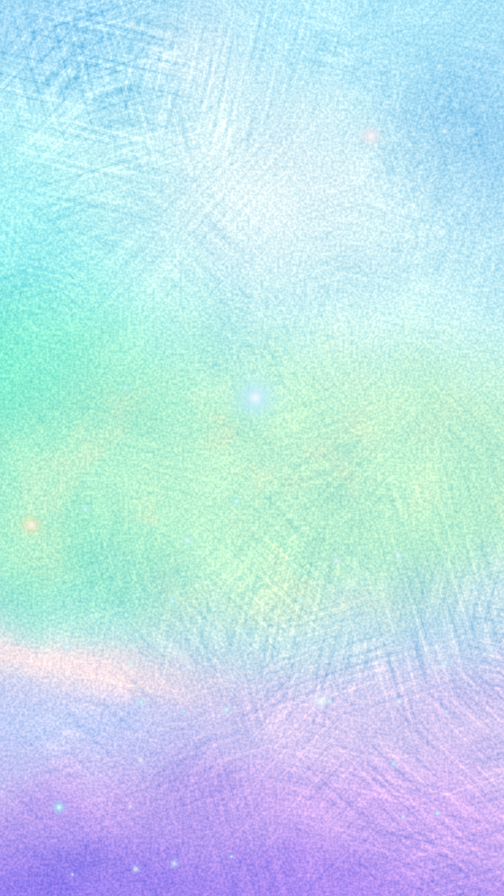
A WebGL 2 fragment shader for this background:

```glsl
#version 300 es
precision highp float;
// Pastel nebula: blue sky over mint and violet clouds, brushed canvas grain and soft stars.

uniform vec2 u_resolution;
out vec4 fragColor;

// Vertical colour ramp, bottom to top
const vec3 VIOLET = vec3(0.68, 0.54, 0.95);
const vec3 ORCHID = vec3(0.79, 0.67, 0.95);
const vec3 LILAC  = vec3(0.84, 0.79, 0.95);
const vec3 MIST   = vec3(0.77, 0.90, 0.92);
const vec3 MINT   = vec3(0.73, 0.94, 0.82);
const vec3 LIME   = vec3(0.76, 0.95, 0.83);
const vec3 ICE    = vec3(0.80, 0.96, 0.96);
const vec3 SKY    = vec3(0.69, 0.91, 0.97);

// Local tints
const vec3 AZURE  = vec3(0.57, 0.80, 0.95);
const vec3 CYAN   = vec3(0.54, 0.92, 0.95);
const vec3 JADE   = vec3(0.43, 0.92, 0.80);
const vec3 PERI   = vec3(0.68, 0.79, 0.96);
const vec3 INDIGO = vec3(0.53, 0.46, 0.93);
const vec3 BLUSH  = vec3(0.96, 0.88, 0.91);
const vec3 PEACH  = vec3(0.90, 0.93, 0.80);
const vec3 PEARL  = vec3(0.88, 0.94, 0.97);

const float WARP = 0.10;          // cloud distortion
const float CLOUD_SHADE = 0.12;   // cloud brightness swing
const float GRAIN = 0.15;         // fine speckle
const float SCRATCH = 0.085;      // brushed lines
const float STAR_CELLS = 17.0;    // star grid rows per height
const float STAR_SHARE = 0.22;    // share of cells with a star

float hash(vec2 p) {
    vec3 q = fract(p.xyx * vec3(0.1031, 0.1030, 0.0973));
    q += dot(q, q.yzx + 33.33);
    return fract((q.x + q.y) * q.z);
}

vec2 gradient(vec2 cell) {
    float a = 6.2832 * hash(cell);
    return vec2(cos(a), sin(a));
}

// Gradient noise, about -0.7 to 0.7
float noise(vec2 p) {
    vec2 i = floor(p), f = p - i;
    vec2 w = f * f * f * (f * (f * 6.0 - 15.0) + 10.0);
    vec2 e = vec2(1.0, 0.0);
    float a = dot(gradient(i), f);
    float b = dot(gradient(i + e), f - e);
    float c = dot(gradient(i + e.yx), f - e.yx);
    float d = dot(gradient(i + 1.0), f - 1.0);
    return mix(mix(a, b, w.x), mix(c, d, w.x), w.y);
}

float fbm(vec2 p) {
    float sum = 0.0, amp = 0.6;
    for (int i = 0; i < 5; i++) {
        sum += amp * noise(p);
        p = mat2(1.6, 1.2, -1.2, 1.6) * p + 7.3;
        amp *= 0.55;
    }
    return sum;
}

float blob(vec2 p, vec2 centre, vec2 radius) {
    vec2 d = (p - centre) / radius;
    return exp(-dot(d, d));
}

vec3 ramp(float y) {
    vec3 c = mix(VIOLET, ORCHID, smoothstep(-0.04, 0.09, y));
    c = mix(c, LILAC, smoothstep(0.08, 0.20, y));
    c = mix(c, MIST, smoothstep(0.20, 0.31, y));
    c = mix(c, MINT, smoothstep(0.29, 0.41, y));
    c = mix(c, LIME, smoothstep(0.42, 0.52, y));
    c = mix(c, ICE, smoothstep(0.51, 0.68, y));
    return mix(c, SKY, smoothstep(0.78, 0.98, y));
}

// Sparse thin strokes, crossed at several angles
float scratches(vec2 p) {
    float sum = 0.0;
    for (int i = 0; i < 6; i++) {
        float k = float(i), a = 0.3 + 0.52 * k;
        vec2 q = mat2(cos(a), -sin(a), sin(a), cos(a)) * (p + 3.0);
        float line = noise(q * vec2(11.0, 210.0) + 37.0 * k);
        float patches = smoothstep(-0.25, 0.35, noise(p * 5.0 + 13.0 * k));
        sum += patches * sign(line) * smoothstep(0.08, 0.5, abs(line));
    }
    return sum;
}

// Bright core inside a tinted halo
vec3 addStar(vec3 c, vec2 p, vec2 centre, float size, vec3 tint) {
    float d = length(p - centre) / size;
    c = mix(c, tint, 0.75 * exp(-d * d * 0.5));
    return mix(c, vec3(0.97, 0.99, 1.0), 0.8 * exp(-d * d * 2.5));
}

void main() {
    vec2 p = gl_FragCoord.xy / u_resolution.y;
    vec2 uv = gl_FragCoord.xy / u_resolution;

    // Clouds: warped ramp with broad tints
    vec2 drift = vec2(fbm(p * 4.0 + 3.0), fbm(p * 4.5 + 19.0));
    vec2 q = uv + WARP * drift * vec2(1.5, 0.7);
    vec3 col = ramp(q.y);
    col = mix(col, AZURE, 0.70 * blob(q, vec2(0.02, 1.0), vec2(0.36, 0.12)));
    col = mix(col, AZURE, 0.75 * blob(q, vec2(1.02, 0.84), vec2(0.26, 0.15)));
    col = mix(col, CYAN, 0.75 * blob(q, vec2(-0.05, 0.73), vec2(0.33, 0.13)));
    col = mix(col, JADE, 0.80 * blob(q, vec2(-0.06, 0.58), vec2(0.36, 0.11)));
    col = mix(col, JADE, 0.38 * blob(q, vec2(0.13, 0.36), vec2(0.24, 0.07)));
    col = mix(col, PERI, 0.75 * blob(q, vec2(0.08, 0.19), vec2(0.27, 0.055)));
    col = mix(col, PERI, 0.30 * blob(q, vec2(0.95, 0.29), vec2(0.30, 0.06)));
    col = mix(col, INDIGO, 0.75 * blob(q, vec2(0.08, 0.0), vec2(0.34, 0.075)));
    col = mix(col, PEARL, 0.75 * blob(q, vec2(0.54, 0.79), vec2(0.28, 0.11)));
    col = mix(col, PEARL, 0.60 * blob(q, vec2(0.42, 0.95), vec2(0.10, 0.08)));
    col = mix(col, PEACH, 0.7 * smoothstep(-0.05, 0.4, fbm(p * 11.0 + 60.0))
        * blob(uv, vec2(0.50, 0.45), vec2(0.45, 0.13)));

    // Blush ribbon falling to the right
    float ribbon = (q.y - 0.282 + 0.11 * uv.x) / 0.032;
    col = mix(col, BLUSH, 0.9 * exp(-ribbon * ribbon) * (1.0 - smoothstep(0.18, 0.56, uv.x)));
    col += CLOUD_SHADE * fbm(p * 7.0 + 80.0) * vec3(1.0, 0.6, 0.25);

    // Canvas: crossed scratches and speckle, stronger in worn areas
    float worn = 0.3 + blob(uv, vec2(0.9, 0.22), vec2(0.5, 0.2))
        + 0.8 * blob(uv, vec2(0.2, 0.92), vec2(0.6, 0.2));
    float speckle = noise(p * 330.0) + 0.5 * noise(p * 190.0 + 9.0);
    col += (SCRATCH * worn * scratches(p) + GRAIN * speckle) * vec3(1.0, 0.6, 0.3) + 0.008;

    // Scattered faint stars
    vec2 cell = floor(p * STAR_CELLS);
    float seed = hash(cell + 5.0);
    vec2 spot = cell + 0.25 + 0.5 * vec2(hash(cell + 31.0), hash(cell + 57.0));
    float size = mix(0.0015, 0.0035, hash(cell + 83.0));
    vec3 glint = addStar(col, p, spot / STAR_CELLS, size, mix(CYAN, PEARL, hash(cell + 97.0)));
    col = mix(col, glint, 0.75 * step(seed, STAR_SHARE));

    // Principal stars
    col = mix(col, vec3(0.70, 0.92, 0.98), 0.65 * blob(p, vec2(0.285, 0.556), vec2(0.022)));
    col = addStar(col, p, vec2(0.285, 0.556), 0.009, vec3(0.78, 0.92, 1.0));
    col = addStar(col, p, vec2(0.035, 0.414), 0.006, vec3(0.98, 0.87, 0.67));
    col = addStar(col, p, vec2(0.414, 0.848), 0.006, BLUSH);
    col = addStar(col, p, vec2(0.358, 0.217), 0.005, PEARL);
    col = addStar(col, p, vec2(0.066, 0.099), 0.004, CYAN);

    fragColor = vec4(clamp(col, 0.0, 1.0), 1.0);
}
```
